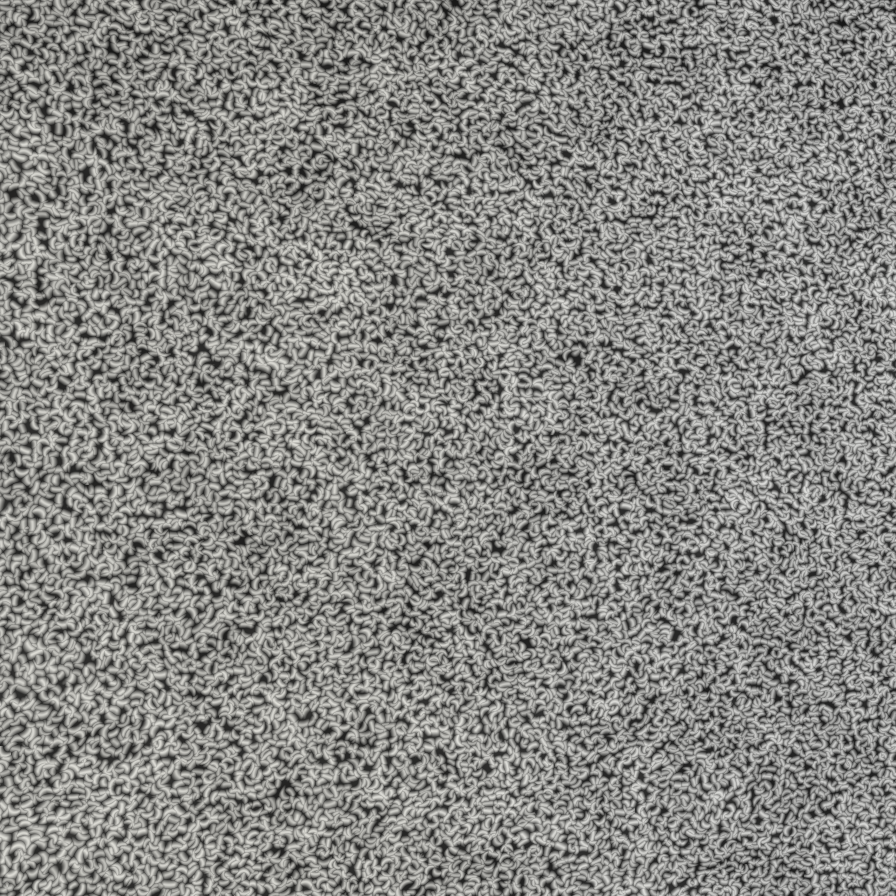
Write a Shadertoy shader that draws this texture.

```glsl
// Looped grey pile fabric: short bent yarn loops scattered on a warped grid.
// Each point is shaded by the highest loop above it, with soft creases where
// two loops meet; slow noise and a faint tint shift vary the cloth.

const float PI = 3.14159265;
const vec3 WARM_GREY = vec3(1.005, 1.002, 0.972);
const vec3 COOL_GREY = vec3(1.0, 1.002, 0.992);

float hash(vec2 p) {
    vec3 q = fract(vec3(p.xyx) * 0.1031);
    q += dot(q, q.yzx + 33.33);
    return fract((q.x + q.y) * q.z);
}

float valueNoise(vec2 p) {
    vec2 cell = floor(p);
    vec2 f = fract(p);
    f = f * f * (3.0 - 2.0 * f);
    float low = mix(hash(cell), hash(cell + vec2(1, 0)), f.x);
    float high = mix(hash(cell + vec2(0, 1)), hash(cell + vec2(1, 1)), f.x);
    return mix(low, high, f.y);
}

// Loops get finer towards the right and the top.
vec2 warpCloth(vec2 uv, float density) {
    vec2 bent = vec2(uv.x + 0.18 * uv.x * uv.x,
                     (uv.y - 0.5) * (1.0 + 0.34 * uv.x) + 0.06 * uv.y * uv.y);
    vec2 wobble = vec2(valueNoise(uv * 14.0), valueNoise(uv * 14.0 + 40.0));
    return density * bent + 0.8 * wobble + 200.0;
}

// Distance to the spine of a bent loop lying along x.
float loopDistance(vec2 p, float halfLength, float bend) {
    p.y += bend * (p.x * p.x - 0.1);
    p.x -= clamp(p.x, -halfLength, halfLength);
    return sqrt(dot(p, p) + 0.008);
}

// Height of the loop owned by one cell: about 1 on its spine, 0 at its edge.
float loopHeight(vec2 p, vec2 cell, float lean) {
    vec2 jitter = vec2(hash(cell + 3.1), hash(cell + 17.7));
    float angle = lean + (hash(cell + 29.3) - 0.5) * PI * 0.9;
    float c = cos(angle);
    float s = sin(angle);
    vec2 local = mat2(c, -s, s, c) * (p - cell - jitter);
    float halfLength = mix(0.22, 0.62, hash(cell + 41.9));
    float radius = mix(0.29, 0.41, hash(cell + 53.2));
    float bend = (hash(cell + 67.4) - 0.5) * 1.8;
    float lift = (hash(cell + 71.8) - 0.5) * 0.42;
    return 1.1 - loopDistance(local, halfLength, bend) / radius + lift;
}

// Returns the two greatest loop heights at p.
vec2 topLoops(vec2 p, float lean) {
    vec2 base = floor(p);
    vec2 top = vec2(-1.5);
    for (int j = -1; j <= 1; j++) {
        for (int i = -1; i <= 1; i++) {
            float h = loopHeight(p, base + vec2(i, j), lean);
            top = h > top.x ? vec2(h, top.x) : vec2(top.x, max(top.y, h));
        }
    }
    return top;
}

float clothTone(vec2 uv) {
    float lean = 0.75 * (1.0 - smoothstep(0.0, 0.8, uv.x)) * smoothstep(0.05, 0.7, uv.y);
    vec2 top = topLoops(warpCloth(uv, 108.0), lean);
    float crease = 1.0 - smoothstep(0.0, 0.4, top.x - top.y);
    float tone = 0.435 + 0.38 * max(top.x, -0.9) - 0.08 * crease;
    return clamp(tone, 0.15, 0.84);
}

// Slow patches of deeper and flatter pile.
float mottling(vec2 uv) {
    float patches = valueNoise(uv * 28.0) - 0.5;
    float broad = valueNoise(uv * 6.0 + 11.0) - 0.5;
    return 0.08 * patches + 0.03 * broad;
}

void mainImage(out vec4 fragColor, in vec2 fragCoord) {
    // Four samples per pixel smooth the loop edges.
    float tone = 0.0;
    for (int k = 0; k < 4; k++) {
        vec2 offset = vec2(k % 2, k / 2) * 0.5 - 0.25;
        tone += 0.25 * clothTone((fragCoord + offset) / iResolution.y);
    }

    // Uneven light and tint across the cloth.
    vec2 uv = fragCoord / iResolution.y;
    tone += mottling(uv);
    tone -= 0.03 * smoothstep(0.75, 1.0, uv.y);
    vec3 tint = mix(WARM_GREY, COOL_GREY, smoothstep(0.3, 0.95, uv.x));
    fragColor = vec4(clamp(tone * tint, 0.0, 1.0), 1.0);
}
```
